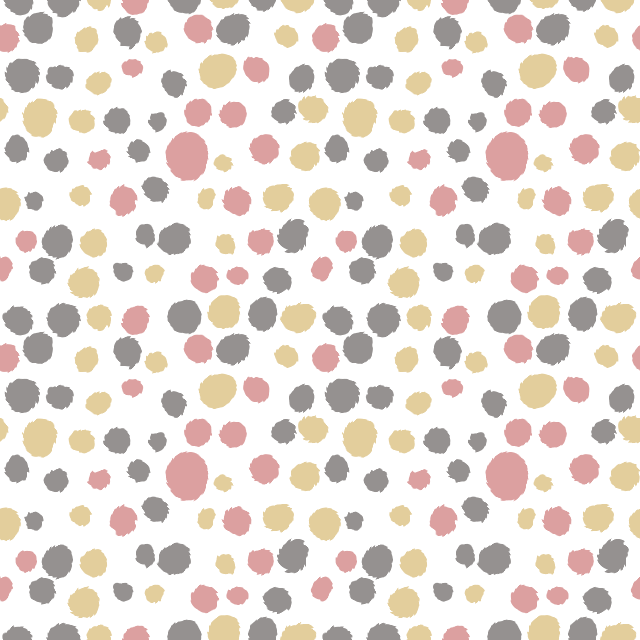
Reproduce this pattern procedurally as a three.js fragment shader.

```glsl
varying vec2 vUv;

const float TAU = 6.2831853;
const float REPEATS = 2.0;
const float CELLS = 8.0;
const float MAX_RADIUS = 0.57;
const vec2 LARGEST_CELL = vec2(4.0);

const vec3 PAPER = vec3(1.0);
const vec3 PINK = vec3(0.863, 0.627, 0.627);
const vec3 GRAY = vec3(0.585, 0.57, 0.565);
const vec3 GOLD = vec3(0.89, 0.808, 0.61);

vec2 hash2(vec2 p) {
  vec3 q = fract(p.xyx * vec3(0.1031, 0.1030, 0.0973));
  q += dot(q, q.yzx + 33.33);
  return fract((q.xx + q.yz) * q.zy);
}

bool isLargest(vec2 id) {
  return distance(id, LARGEST_CELL) < 0.5;
}

// Staggered rows with jitter; cell ids wrap at the repeat
vec2 dotCenter(vec2 cell) {
  vec2 id = mod(cell, CELLS);
  vec2 jitter = (hash2(id + 3.7) - 0.5) * 0.4;
  return cell + 0.5 + jitter + vec2(0.5 * mod(id.y, 2.0), 0.0);
}

float dotSize(vec2 cell) {
  vec2 id = mod(cell, CELLS);
  return isLargest(id) ? 0.8 : mix(0.22, 0.47, hash2(id + 19.3).x);
}

// Neighbours share the gap between them in proportion to their sizes
float fittedRadius(vec2 cell, vec2 center) {
  float size = dotSize(cell);
  float radius = min(size, MAX_RADIUS);
  for (int j = -1; j <= 1; j++) {
    for (int i = -1; i <= 1; i++) {
      if (i == 0 && j == 0) continue;
      vec2 other = cell + vec2(float(i), float(j));
      float gap = distance(center, dotCenter(other));
      radius = min(radius, 0.88 * gap * size / (size + dotSize(other)));
    }
  }
  return radius;
}

// Value noise around a full turn
float ringNoise(float turn, float count, float seed) {
  float x = turn * count;
  float k = floor(x);
  float a = hash2(vec2(mod(k, count), seed)).x;
  float b = hash2(vec2(mod(k + 1.0, count), seed)).x;
  return mix(a, b, fract(x));
}

// Signed distance to an uneven oval with slanted bristle marks on its rim
float brushDot(vec2 v, float radius, vec2 rnd) {
  float tilt = rnd.x * TAU;
  float c = cos(tilt);
  float s = sin(tilt);
  v = mat2(c, -s, s, c) * v;
  float stretch = 1.0 + 0.12 * rnd.y;
  float len = length(v * vec2(stretch, 1.0 / stretch));
  float angle = atan(v.y, v.x);
  float wobble = 0.025 * sin(2.0 * angle + 9.0 * rnd.y) + 0.025 * sin(3.0 * angle + 17.0 * rnd.x);
  float turn = angle / TAU + 0.5 * (len - radius);
  float seed = 50.0 * rnd.x + 7.0;
  float teeth = ringNoise(turn, floor(110.0 * radius), seed) - 0.5;
  float wear = mix(0.025, 0.095, ringNoise(turn, 6.0, seed + 5.0));
  return len - radius * (1.0 + wobble) - teeth * wear;
}

// Colours alternate along rows, with random slips
vec3 dotColor(vec2 id) {
  if (isLargest(id)) return PINK;
  float slip = floor(1.6 * hash2(id + 41.9).y);
  float index = mod(id.x + floor(id.y * 1.5) + slip, 3.0);
  return index < 0.5 ? PINK : (index < 1.5 ? GRAY : GOLD);
}

void main() {
  float scale = REPEATS * CELLS;
  vec2 p = vUv * scale + vec2(0.0, 0.4);
  float pixel = max(fwidth(vUv.x) * scale, 0.0001);
  vec3 color = PAPER;

  for (int j = -1; j <= 1; j++) {
    float row = floor(p.y) + float(j);
    float column = floor(p.x - 0.5 * mod(row, 2.0));
    for (int i = -1; i <= 1; i++) {
      vec2 cell = vec2(column + float(i), row);
      vec2 center = dotCenter(cell);
      if (distance(p, center) > 0.8) continue;
      vec2 id = mod(cell, CELLS);
      float d = brushDot(p - center, fittedRadius(cell, center), hash2(id + 67.1));
      color = mix(color, dotColor(id), clamp(0.5 - d / pixel, 0.0, 1.0));
    }
  }
  gl_FragColor = vec4(color, 1.0);
}
```
